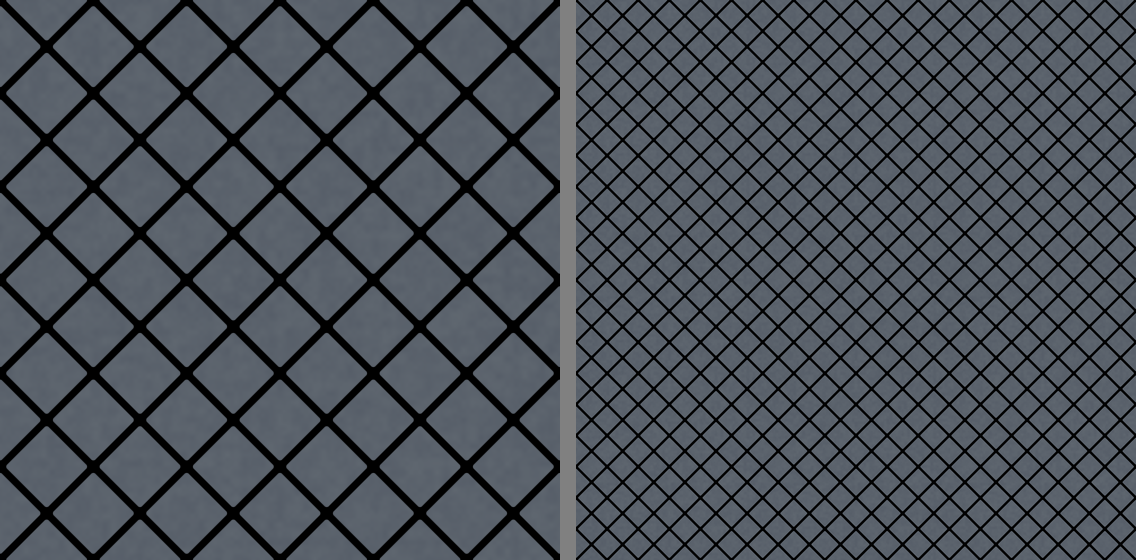
Left, the tile; right, the same tile 3 across and 3 down.
Write a WebGL 2 fragment shader that draws this pattern.

```glsl
#version 300 es
precision highp float;
// Diagonal black lattice over softly mottled slate panels.
// The plane is turned by 45 degrees into square cells; each panel is a rounded
// box distance, and its mottling is value noise wrapped at the canvas edge.

#define REPEATS 6.0           // lattice crossings per canvas side
#define LINE_WIDTH 0.108      // bar width as a share of the cell side
#define CORNER_RADIUS 0.045   // rounding of panel corners, in cell sides
#define MOTTLE_CELLS 64       // coarse noise cells per canvas side
#define MOTTLE_AMOUNT 0.10    // relative brightness swing of the mottling
#define SLATE vec3(0.355, 0.385, 0.423)
#define BAR vec3(0.0)

uniform vec2 u_resolution;
out vec4 fragColor;

// Integer hash of a lattice point, 0 to 1
float hash(ivec2 cell, int seed) {
  uint h = uint(cell.x) * 1597u + uint(cell.y) * 51749u + uint(seed) * 7919u;
  h = (h ^ (h >> 15)) * 73244475u;
  h = (h ^ (h >> 13)) * 73244475u;
  h ^= h >> 16;
  return float(h & 65535u) / 65535.0;
}

// Value noise that wraps after a whole number of cells
float tileNoise(vec2 uv, int cells, int seed) {
  vec2 p = uv * float(cells);
  ivec2 a = ivec2(floor(p)) % cells;
  ivec2 b = (a + 1) % cells;
  vec2 f = fract(p);
  f = f * f * (3.0 - 2.0 * f);
  float low = mix(hash(a, seed), hash(ivec2(b.x, a.y), seed), f.x);
  float high = mix(hash(ivec2(a.x, b.y), seed), hash(b, seed), f.x);
  return mix(low, high, f.y);
}

// Signed distance to a rounded square centred on the origin
float roundedSquare(vec2 p, float halfSide, float radius) {
  vec2 q = abs(p) - halfSide + radius;
  return length(max(q, 0.0)) + min(max(q.x, q.y), 0.0) - radius;
}

void main() {
  vec2 uv = gl_FragCoord.xy / u_resolution;

  // Turned cells: crossings fall where both coordinates are whole
  vec2 turned = vec2(uv.x + uv.y, uv.x - uv.y) * REPEATS;
  vec2 local = fract(turned) - 0.5;
  float panel = roundedSquare(local, 0.5 - 0.5 * LINE_WIDTH, CORNER_RADIUS);

  // Coarse blotches with finer grain and a faint broad drift
  float mottle = 0.60 * tileNoise(uv, MOTTLE_CELLS, 1)
               + 0.25 * tileNoise(uv, MOTTLE_CELLS * 2, 2)
               + 0.15 * tileNoise(uv, MOTTLE_CELLS / 4, 3) - 0.5;
  vec3 slate = SLATE * (1.0 + MOTTLE_AMOUNT * mottle * vec3(1.15, 1.1, 0.8));

  // Edge smoothed over about one pixel
  float pixel = REPEATS * sqrt(2.0) / min(u_resolution.x, u_resolution.y);
  float cover = smoothstep(-0.75 * pixel, 0.75 * pixel, panel);
  fragColor = vec4(mix(slate, BAR, cover), 1.0);
}
```
